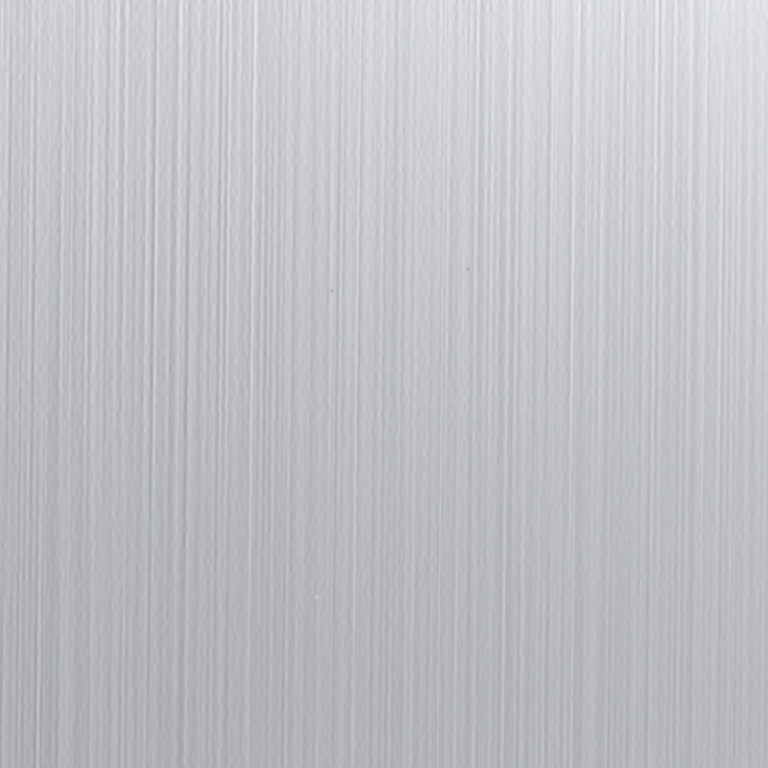
Write a Shadertoy shader that draws this texture.

```glsl
// Brushed aluminium: fine near-vertical streaks on a cool grey sheet, lit from the upper right.
// Noise stretched along the sheet and sharpened sideways makes the hairlines,
// a loop adds bright scratches, and a few tiny nicks break the surface.

float hash(vec2 p) {
    vec3 q = fract(vec3(p.xyx) * 0.1031);
    q += dot(q, q.yzx + 33.33);
    return fract((q.x + q.y) * q.z);
}

// Value noise centred on zero, from -0.5 to 0.5
float noise(vec2 p) {
    vec2 cell = floor(p), f = fract(p);
    f = f * f * (3.0 - 2.0 * f);
    float low = mix(hash(cell), hash(cell + vec2(1, 0)), f.x);
    float high = mix(hash(cell + vec2(0, 1)), hash(cell + vec2(1, 1)), f.x);
    return mix(low, high, f.y) - 0.5;
}

// Noise less most of its sideways average, so lines alternate without broad bands
float hairlines(vec2 p) {
    vec2 side = vec2(1, 0);
    return noise(p) - 0.4 * (noise(p - side) + noise(p + side));
}

// Long hairlines, wider lines, faint bands and short soft grain
float brushing(vec2 p) {
    float streaks = 0.072 * hairlines(p * vec2(245.0, 1.6));
    streaks += 0.028 * hairlines(p * vec2(115.0, 1.2) + 40.0);
    streaks += 0.014 * noise(p * vec2(45.0, 0.8) + 80.0);
    float grain = 0.03 * hairlines(p * vec2(250.0, 100.0) + 120.0);
    return streaks + grain;
}

// Thin bright lines with a slight dark shoulder; their strength wanders along them
float scratches(vec2 p) {
    float light = 0.0;
    for (int i = 0; i < 40; i++) {
        float id = float(i);
        float x = (id + hash(vec2(id, 3.0))) / 40.0;
        float width = mix(0.0012, 0.0018, hash(vec2(id, 7.0)));
        float strength = mix(0.015, 0.065, pow(hash(vec2(id, 11.0)), 2.0));
        float fade = clamp(0.85 + 0.6 * noise(vec2(id * 5.3, p.y * 2.5)), 0.0, 1.0);
        float d = (p.x - x) / width;
        light += strength * fade * (exp(-d * d) - 0.25 * exp(-0.12 * d * d));
    }
    return light;
}

// Tiny pits, alternately dark and bright
float nicks(vec2 p) {
    float light = 0.0;
    for (int i = 0; i < 3; i++) {
        float id = float(i);
        vec2 centre = 0.15 + 0.6 * vec2(hash(vec2(id, 21.0)), hash(vec2(id, 29.0)));
        float d = length((p - centre) * vec2(1.0, 0.8)) / 0.002;
        light += (mod(id, 2.0) < 0.5 ? -0.12 : 0.1) * exp(-d * d);
    }
    return light;
}

void mainImage(out vec4 fragColor, in vec2 fragCoord) {
    vec2 uv = fragCoord / iResolution.xy;

    // The brushing leans slightly to the right
    vec2 brushed = vec2(uv.x - 0.011 * uv.y, uv.y);

    // Broad sheen, brightest in the upper right corner
    float sheen = 0.685 + 0.12 * pow(uv.y, 1.5) + 0.04 * uv.x;
    sheen += 0.035 * uv.x * uv.y * uv.y;

    // Streaks are crisper towards the left and the top
    float contrast = mix(1.2, 0.8, uv.x) * mix(0.85, 1.2, uv.y);
    float value = sheen + contrast * (brushing(brushed) + scratches(brushed)) + nicks(uv);

    // Cool tint, a little greener at the left, with faint colour in the streaks
    vec3 tint = vec3(-0.005, mix(0.001, -0.006, uv.x), 0.015);
    float hue = hairlines(brushed * vec2(170.0, 5.0) + 200.0);
    tint += hue * vec3(0.012, -0.002, -0.008);

    fragColor = vec4(clamp(value + tint, 0.0, 1.0), 1.0);
}
```
